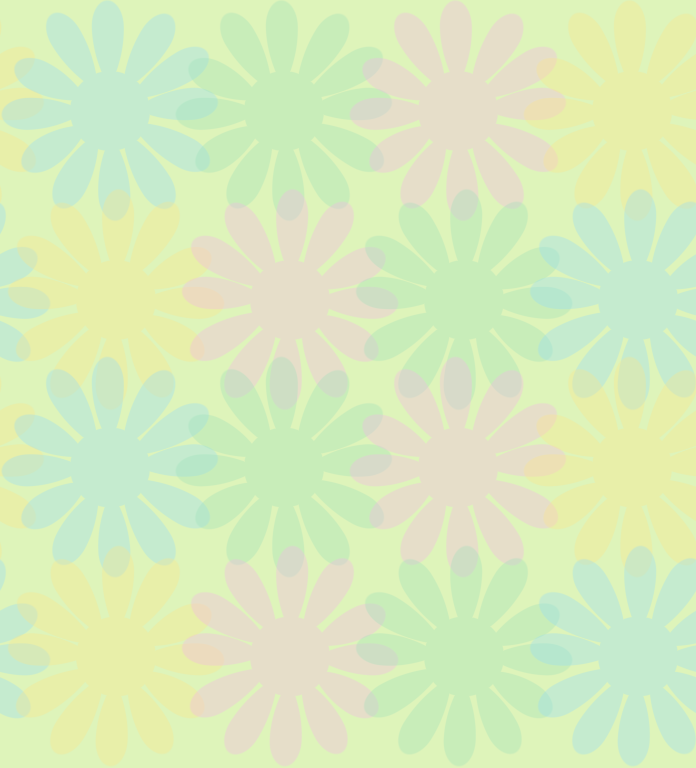
This pattern is drawn by a Shadertoy shader. Its source:

```glsl
const int PETALS = 12;

// Per-petal lean (radians) and tip radius, giving the daisy a hand-cut look
const vec2 PETAL_SHAPE[PETALS] = vec2[PETALS](
    vec2(.087, .141), vec2(.017, .148), vec2(-.035, .147), vec2(.026, .144),
    vec2(.017, .147), vec2(.070, .137), vec2(.035, .141), vec2(.052, .135),
    vec2(.035, .142), vec2(.052, .143), vec2(.035, .148), vec2(.017, .147));

const vec3 INKS[4] = vec3[4](
    vec3(.54, .85, 1.0),   // blue
    vec3(.59, .87, .72),   // green
    vec3(.97, .68, .93),   // pink
    vec3(1.0, .89, .51));  // yellow

// Petal along +x: narrow at the core, widening to an elliptical tip
float petalDistance(vec2 p, float tip) {
    float shoulder = tip - .034;
    float taper = max(shoulder - p.x, 0.) / (shoulder - .05);
    float halfWidth = .0208 - .0117 * taper * taper;
    float cap = max(p.x - shoulder, 0.) / .034;
    return length(vec2(cap * halfWidth, p.y)) - halfWidth;
}

float daisyDistance(vec2 p) {
    float d = length(p) - .052;
    for (int i = 0; i < PETALS; i++) {
        float angle = 6.2831853 * float(i) / float(PETALS) + PETAL_SHAPE[i].x;
        vec2 axis = vec2(cos(angle), sin(angle));
        vec2 local = vec2(dot(p, axis), axis.x * p.y - axis.y * p.x);
        d = min(d, petalDistance(local, PETAL_SHAPE[i].y));
    }
    return d;
}

void mainImage(out vec4 fragColor, in vec2 fragCoord) {
    vec2 uv = fragCoord / iResolution.y;
    float soft = .75 / iResolution.y;
    vec3 color = vec3(.87, .955, .73);

    // Rows come in pairs: odd ones are mirrored, shifted and reverse the inks
    for (int row = 0; row < 4; row++) {
        bool odd = (row & 1) == 1;
        float y = .8555 - .4642 * float(row / 2) - (odd ? .2461 : 0.);

        for (int col = -1; col < 4; col++) {
            float x = (odd ? .151 : .1432) + .2266 * float(col);
            vec2 p = uv - vec2(x, y);
            if (dot(p, p) > .0256) continue;
            if (odd) p.x = -p.x;

            // Translucent ink lets overlapping petals show through
            int ink = (odd ? 3 - col : col + 4) % 4;
            float cover = 1. - smoothstep(-soft, soft, daisyDistance(p));
            color = mix(color, INKS[ink], .3 * cover);
        }
    }
    fragColor = vec4(color, 1.);
}
```
